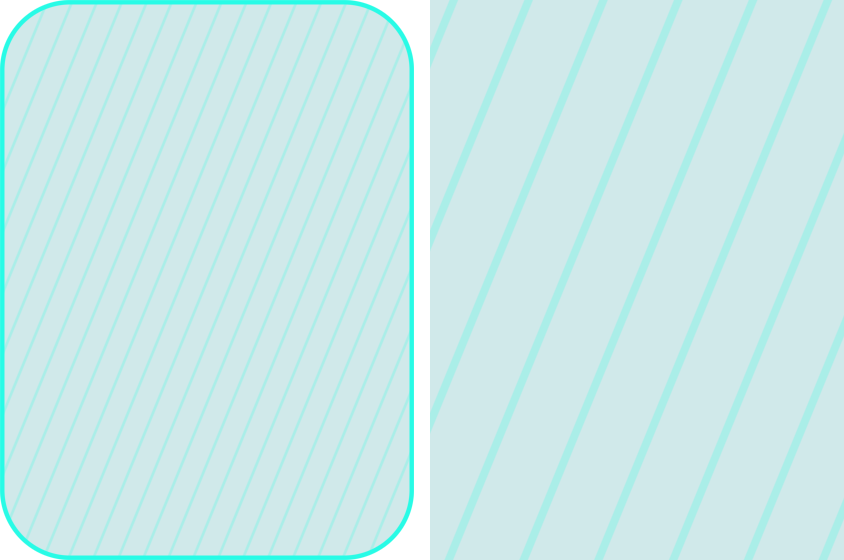
Left: the whole. Right: its middle third, enlarged.
Reproduce this pattern procedurally as a Shadertoy shader.

```glsl
// Pale rounded panel with slanted mint stripes and a bright turquoise border.

const vec3 PAPER_WHITE = vec3(1.0);
const vec3 PANEL_COLOR = vec3(0.815, 0.912, 0.918);
const vec3 STRIPE_COLOR = vec3(0.665, 0.932, 0.910);
const vec3 BORDER_COLOR = vec3(0.155, 0.985, 0.900);

// All lengths are fractions of the canvas height.
const float CORNER_RADIUS = 0.125;
const float BORDER_WIDTH = 0.0080;
const float STRIPE_SPACING = 0.04453; // measured horizontally
const float STRIPE_WIDTH = 0.0047;    // measured across the stripe
const float STRIPE_SLOPE = 2.44;      // rise over run
const float STRIPE_SHIFT = 0.0008;

// Signed distance to a rounded rectangle centred on the origin.
float roundedBox(vec2 p, vec2 halfSize, float radius) {
    vec2 q = abs(p) - halfSize + radius;
    return length(max(q, 0.0)) + min(max(q.x, q.y), 0.0) - radius;
}

// Signed distance to the nearest of a family of parallel slanted stripes.
float slantedStripes(vec2 p, float spacing, float slope, float width) {
    float across = p.x - p.y / slope;
    float offset = abs(fract(across / spacing + 0.5) - 0.5) * spacing;
    float perpendicular = slope / sqrt(1.0 + slope * slope);
    return offset * perpendicular - 0.5 * width;
}

// Smooth coverage of the region where the distance is negative.
float coverage(float dist, float softness) {
    return 1.0 - smoothstep(-softness, softness, dist);
}

void mainImage(out vec4 fragColor, in vec2 fragCoord) {
    float pixel = 1.0 / iResolution.y;
    vec2 p = (fragCoord - 0.5 * iResolution.xy) * pixel;
    vec2 halfSize = 0.5 * iResolution.xy * pixel;

    float panel = roundedBox(p, halfSize, CORNER_RADIUS);
    float stripes = slantedStripes(p - vec2(STRIPE_SHIFT, 0.0),
                                   STRIPE_SPACING, STRIPE_SLOPE, STRIPE_WIDTH);

    // Striped interior
    vec3 color = mix(PANEL_COLOR, STRIPE_COLOR, coverage(stripes, 0.9 * pixel));

    // Border band just inside the panel edge
    color = mix(BORDER_COLOR, color, coverage(panel + BORDER_WIDTH, 0.75 * pixel));

    // White outside the rounded corners
    color = mix(PAPER_WHITE, color, coverage(panel, 0.75 * pixel));

    fragColor = vec4(color, 1.0);
}
```
